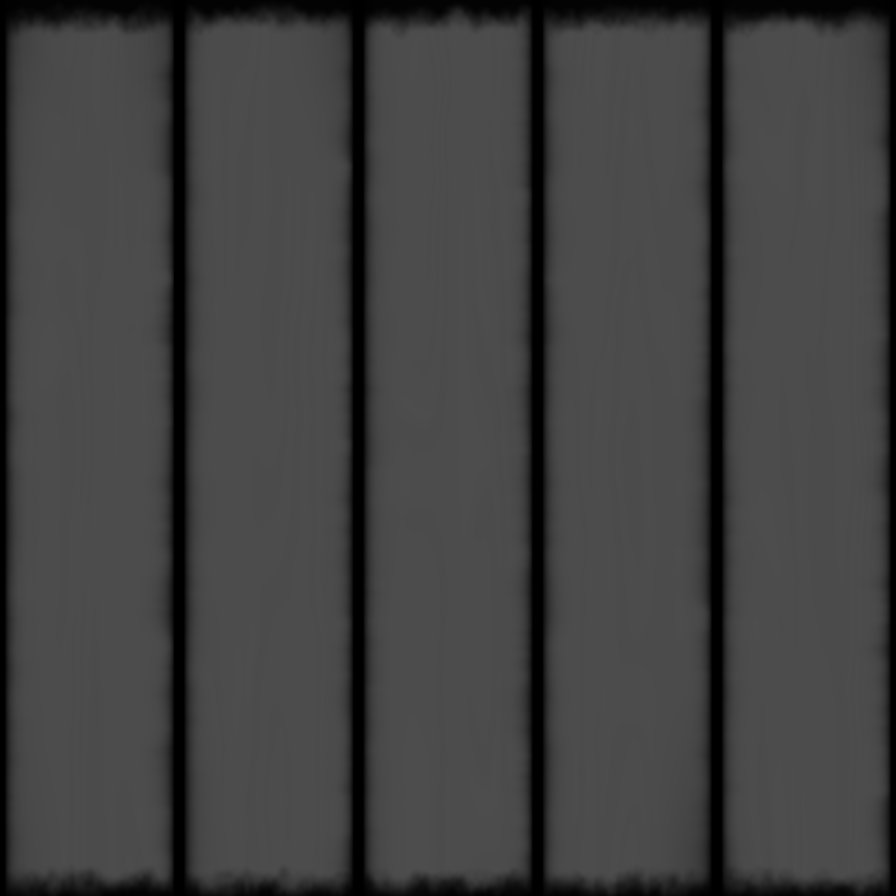
This texture map is drawn by a Shadertoy shader. Its source:

```glsl
// Five dark grey vertical wooden planks with black gaps, soft worn edges and faint grain.

const float PLANKS = 5.0;
const float GAP_HALF_WIDTH = 0.0052;
const float SIDE_FALLOFF = 0.0064;
const vec3 WOOD = vec3(0.297);

float hash(vec2 p) {
    return fract(sin(dot(p, vec2(127.1, 311.7))) * 43758.5453);
}

float noise(vec2 p) {
    vec2 cell = floor(p);
    vec2 f = fract(p);
    f = f * f * (3.0 - 2.0 * f);
    return mix(mix(hash(cell), hash(cell + vec2(1.0, 0.0)), f.x),
               mix(hash(cell + vec2(0.0, 1.0)), hash(cell + vec2(1.0, 1.0)), f.x), f.y);
}

float fbm(vec2 p) {
    float sum = 0.0;
    float weight = 0.5;
    for (int i = 0; i < 3; i++) {
        sum += weight * noise(p);
        p = p * 2.03 + 17.3;
        weight *= 0.5;
    }
    return sum / 0.875;
}

// Light that climbs from black at the rim to full on the face
float rimLight(float dist, float falloff) {
    return 1.0 - exp(-max(dist, 0.0) / falloff);
}

// Blotchy darkness along one side of a plank
float sideLight(float dist, float y, float seed, float wear) {
    float blotch = fbm(vec2(seed, y * 32.0)) - 0.5;
    return rimLight(dist - GAP_HALF_WIDTH, SIDE_FALLOFF * (1.0 + wear * blotch));
}

// Scalloped darkness across the end of a plank
float endLight(float dist, float x, float seed, float start, float reach) {
    float scallop = fbm(vec2(x * 48.0 + seed, dist * 35.0 + seed)) - 0.5;
    float edge = dist + 0.022 * scallop;
    return mix(0.04, 1.0, smoothstep(start, start + reach, edge));
}

// Faint broad shadow in a corner, with a strength that differs per plank
float cornerShade(vec2 offset, float seed) {
    float strength = 0.17 * smoothstep(0.35, 0.9, hash(vec2(seed, 5.7)));
    return 1.0 - strength * exp(-dot(offset, offset));
}

// Thin wavering fibres stretched along the plank
float woodGrain(vec2 p, float seed) {
    float sway = 0.018 * (fbm(vec2(p.x * 9.0 + seed, p.y * 8.0)) - 0.5);
    float x = p.x + sway;
    float broad = noise(vec2(x * 55.0 + seed, p.y * 2.2)) - 0.5;
    float rings = fract(5.0 * noise(vec2(x * 28.0, p.y * 1.8 + seed)));
    float fibre = smoothstep(0.0, 0.75, rings) * (1.0 - smoothstep(0.75, 1.0, rings)) - 0.4;
    float patchiness = noise(vec2(p.x * 14.0, p.y * 5.0 + seed));
    return 0.016 * broad + 0.022 * fibre * patchiness;
}

void mainImage(out vec4 fragColor, in vec2 fragCoord) {
    vec2 uv = fragCoord / iResolution.xy;
    float plank = floor(uv.x * PLANKS);
    float seed = plank * 13.7 + 3.1;

    // Distances to the four rims of this plank
    float left = fract(uv.x * PLANKS) / PLANKS;
    float right = 1.0 / PLANKS - left;
    float bottom = uv.y;
    float top = 1.0 - uv.y;

    // Worn sides and ends
    float light = sideLight(left, uv.y, seed, 0.5);
    light *= sideLight(right, uv.y, seed + 41.0, 1.0);
    light *= endLight(top, uv.x, seed, 0.004, 0.036);
    light *= endLight(bottom, uv.x, seed + 23.0, -0.004, 0.036);

    // Soft shadows in the corners
    light *= cornerShade(vec2(left / 0.05, bottom / 0.15), seed);
    light *= cornerShade(vec2(right / 0.05, bottom / 0.15), seed + 1.3);
    light *= cornerShade(vec2(left / 0.05, top / 0.15), seed + 2.6);
    light *= cornerShade(vec2(right / 0.05, top / 0.15), seed + 3.9);

    vec3 colour = WOOD * light * (1.0 + woodGrain(vec2(left, uv.y), seed));
    fragColor = vec4(colour, 1.0);
}
```
